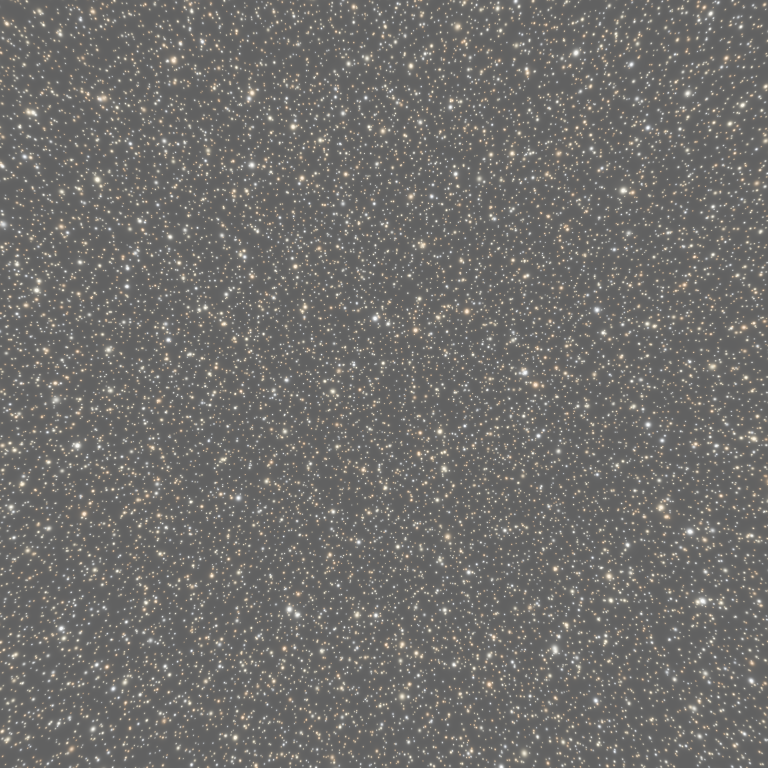
This texture is drawn by a Shadertoy shader. Its source:

```glsl
#define SKY vec3(0.38)
#define COOL vec3(0.93, 0.96, 1.0)
#define PALE vec3(1.0, 0.95, 0.80)
#define WARM vec3(1.0, 0.78, 0.56)
#define LAYERS 5
#define COARSE_CELLS 14.0
#define CELL_RATIO 1.78
#define STAR_RADIUS 0.0030
#define SIZE_FALLOFF 0.6
#define FILL 0.75
#define HALO_STRENGTH 0.27
#define LENS_CURVE 0.8

// Integer hash giving three values in 0..1
vec3 hash3(ivec3 cell) {
    uvec3 v = uvec3(cell + 4096) * 1664525u + 1013904223u;
    v.x += v.y * v.z; v.y += v.z * v.x; v.z += v.x * v.y;
    v ^= v >> 16u;
    v.x += v.y * v.z; v.y += v.z * v.x; v.z += v.x * v.y;
    return vec3(v >> 8u) / 16777216.0;
}

// Cool white through pale yellow to peach
vec3 starTint(float hue) {
    return hue < 0.5 ? mix(COOL, PALE, hue * 2.0)
                     : mix(PALE, WARM, hue * 2.0 - 1.0);
}

// Blends one layer of jittered stars over the colour below
vec3 addStars(vec3 color, vec2 p, float cells, int layer, float pixel) {
    ivec2 home = ivec2(floor(p * cells));
    float baseRadius = STAR_RADIUS * pow(COARSE_CELLS / cells, SIZE_FALLOFF);
    for (int y = -1; y <= 1; y++)
    for (int x = -1; x <= 1; x++) {
        ivec2 cell = home + ivec2(x, y);
        vec3 place = hash3(ivec3(cell, layer));
        if (place.z > FILL) continue;
        vec3 look = hash3(ivec3(cell, layer + 64));

        float d = length(p - (vec2(cell) + place.xy) / cells);
        float radius = baseRadius * mix(0.6, 1.15, look.x);
        float glow = mix(0.6, 1.0, look.z);

        // Gaussian core, widened to the pixel while keeping its energy
        float r2 = radius * radius;
        float spread = r2 + 0.168 * pixel * pixel;
        float core = min(1.0, 1.35 * glow * r2 / spread * exp(-d * d / spread));
        float halo = HALO_STRENGTH * glow * exp(-d / (1.5 * radius));

        vec3 tint = starTint(look.y);
        color = mix(color, tint, halo);
        color = mix(color, mix(tint, vec3(1.0), 0.6 * core), core);
    }
    return color;
}

void mainImage(out vec4 fragColor, in vec2 fragCoord) {
    float pixel = 1.0 / iResolution.y;
    vec2 p = (fragCoord - 0.5 * iResolution.xy) * pixel;

    // Perspective: stars grow and thin out away from the centre
    p /= sqrt(1.0 + LENS_CURVE * dot(p, p));

    // Faint dense layers first, bright sparse ones on top
    vec3 color = SKY;
    for (int i = LAYERS - 1; i >= 0; i--) {
        float cells = COARSE_CELLS * pow(CELL_RATIO, float(i));
        color = addStars(color, p + 0.137 * float(i), cells, i, pixel);
    }
    fragColor = vec4(color, 1.0);
}
```
